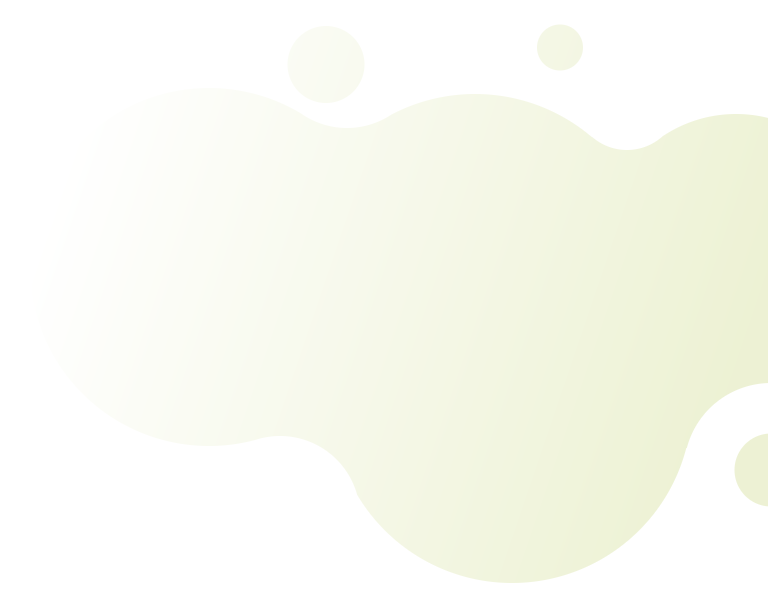
Write a WebGL 2 fragment shader that draws this background.

```glsl
#version 300 es
precision highp float;

uniform vec2 u_resolution;
out vec4 outColor;

const vec2 CANVAS = vec2(7.68, 5.94); // design units, y pointing down
const vec3 WHITE = vec3(1.0);
const vec3 PALE_LIME = vec3(0.929, 0.947, 0.831);

// Circles are stored as (center, radius)
const vec3 LOBES[4] = vec3[](
    vec3(2.09, 2.67, 1.79), vec3(4.75, 2.74, 1.80),
    vec3(7.36, 2.46, 1.32), vec3(5.12, 4.03, 1.80));
const vec3 NOTCHES[4] = vec3[](
    vec3(3.47, 0.48, 0.80), vec3(6.27, 0.97, 0.53),
    vec3(7.71, 4.70, 0.87), vec3(2.80, 5.16, 0.80));
const vec3 DROPS[3] = vec3[](
    vec3(3.26, 0.645, 0.385), vec3(5.60, 0.475, 0.23), vec3(7.71, 4.70, 0.365));

float circle(vec2 p, vec3 c) {
    return length(p - c.xy) - c.z;
}

// Signed distance to the polygon joining lobe and notch centers
float core(vec2 p) {
    vec2 corners[10] = vec2[](
        LOBES[0].xy, NOTCHES[0].xy, LOBES[1].xy, NOTCHES[1].xy, LOBES[2].xy,
        vec2(8.4, 2.46), vec2(8.4, 4.70), NOTCHES[2].xy, LOBES[3].xy, NOTCHES[3].xy);
    float nearest = 1e6;
    float side = 1.0;
    vec2 b = corners[9];
    for (int i = 0; i < 10; i++) {
        vec2 a = corners[i];
        vec2 edge = b - a;
        vec2 toPoint = p - a;
        vec2 gap = toPoint - edge * clamp(dot(toPoint, edge) / dot(edge, edge), 0.0, 1.0);
        nearest = min(nearest, dot(gap, gap));
        bool crosses = (a.y > p.y) != (b.y > p.y);
        if (crosses && toPoint.x < edge.x * toPoint.y / edge.y) side = -side;
        b = a;
    }
    return side * sqrt(nearest);
}

// Lobes joined through tangent concave notches
float blob(vec2 p) {
    float d = core(p);
    for (int i = 0; i < 4; i++) d = min(d, circle(p, LOBES[i]));
    for (int i = 0; i < 4; i++) d = max(d, -circle(p, NOTCHES[i]));
    return d;
}

// Slanted fade from white to lime
vec3 tint(vec2 p) {
    float t = clamp((p.x + 0.34 * p.y - 1.2) / 7.4, 0.0, 1.0);
    return mix(WHITE, PALE_LIME, t);
}

void main() {
    vec2 uv = gl_FragCoord.xy / u_resolution;
    vec2 p = vec2(uv.x, 1.0 - uv.y) * CANVAS;
    float pixel = CANVAS.y / u_resolution.y;

    float d = blob(p);
    for (int i = 0; i < 3; i++) d = min(d, circle(p, DROPS[i]));

    float coverage = clamp(0.5 - d / pixel, 0.0, 1.0);
    outColor = vec4(mix(WHITE, tint(p), coverage), 1.0);
}
```
